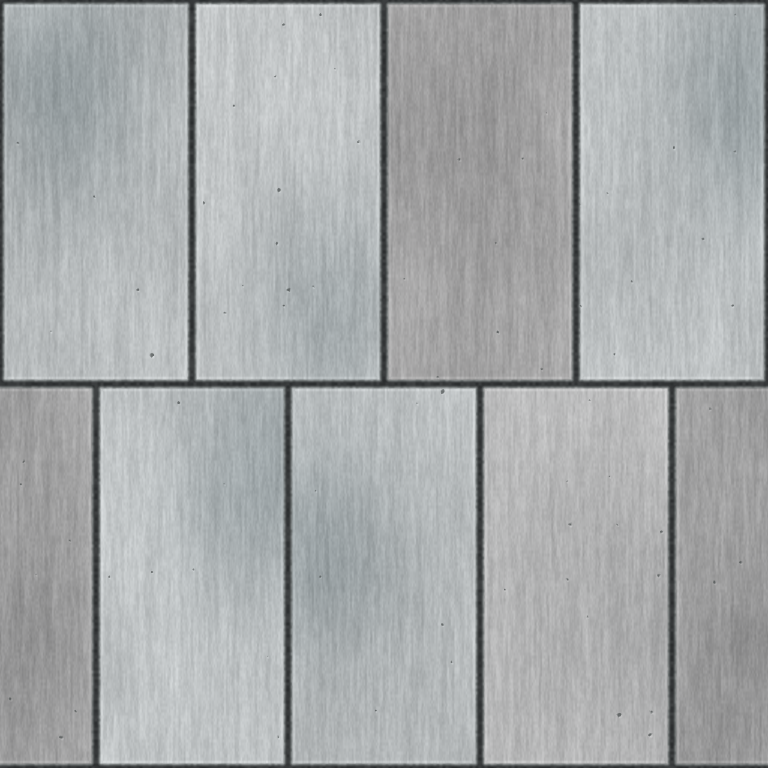
Give the GLSL for this texture, as a WebGL 1 fragment shader.

```glsl
precision highp float;
// Brushed metal panels, four across and two down, in a half-step running bond.
// Each panel gets its own tone and smudge; stretched noise makes the brushing,
// and a rounded box distance shapes the dark joints and their pale bevels.

uniform vec2 u_resolution;

float hash(vec2 p) {
  vec3 q = fract(vec3(p.xyx) * 0.1031);
  q += dot(q, q.yzx + 33.33);
  return fract((q.x + q.y) * q.z);
}

// Value noise in 0..1 that wraps after the given number of cells
float noise(vec2 uv, vec2 cells, float seed) {
  vec2 p = uv * cells;
  vec2 i = floor(p);
  vec2 f = fract(p);
  f = f * f * (3.0 - 2.0 * f);
  vec2 a = mod(i, cells) + seed;
  vec2 b = mod(i + 1.0, cells) + seed;
  return mix(mix(hash(a), hash(vec2(b.x, a.y)), f.x),
             mix(hash(vec2(a.x, b.y)), hash(b), f.x), f.y);
}

// Component of v chosen by column number
float pick(vec4 v, float column) {
  return dot(v, vec4(equal(vec4(0.0, 1.0, 2.0, 3.0), vec4(column))));
}

// Fine vertical streaks, centred on zero
float brushing(vec2 uv, float seed) {
  return 0.060 * (noise(uv, vec2(300.0, 18.0), seed) - 0.5)
       + 0.055 * (noise(uv, vec2(420.0, 64.0), seed + 17.0) - 0.5)
       + 0.035 * (noise(uv, vec2(110.0, 5.0), seed + 31.0) - 0.5)
       + 0.045 * (noise(uv, vec2(512.0, 256.0), seed + 47.0) - 0.5);
}

// Sparse pits: x is the dark pit, y the pale lip beside it
vec2 pits(vec2 uv, float px) {
  vec2 cell = floor(uv * 18.0);
  vec2 centre = 0.15 + 0.7 * vec2(hash(cell + 3.1), hash(cell + 57.7));
  vec2 d = (fract(uv * 18.0) - centre) / 18.0;
  float present = step(0.72, hash(cell + 91.3));
  float size = mix(0.0008, 0.0026, pow(hash(cell + 23.9), 3.0));
  float ragged = 0.0022 * (noise(uv, vec2(400.0), 5.0) - 0.5);
  float pit = 1.0 - smoothstep(-px, px, length(d) + ragged - size);
  float lip = 1.0 - smoothstep(-px, px, length(d + vec2(-0.001, 0.002)) - size);
  return present * vec2(pit, lip * (1.0 - pit));
}

void main() {
  vec2 uv = gl_FragCoord.xy / u_resolution;
  float px = 1.0 / min(u_resolution.x, u_resolution.y);

  // Panel layout: the lower row is shifted by half a panel
  float upper = step(0.5, uv.y);
  vec2 grid = vec2(uv.x * 4.0 - 0.5 * (1.0 - upper), uv.y * 2.0);
  float column = mod(floor(grid.x), 4.0);
  vec2 local = fract(grid);
  float seed = 13.0 * column + 71.0 * upper;

  // Distance inward from the joint centre, with rounded corners
  vec2 corner = abs(local - 0.5) * vec2(0.25, 0.5) - vec2(0.125, 0.25) + 0.007;
  float inset = 0.007 - length(max(corner, 0.0)) - min(max(corner.x, corner.y), 0.0);

  // Tone, warmth and smudge of each panel
  float tone = mix(pick(vec4(0.755, 0.735, 0.725, 0.625), column),
                   pick(vec4(0.735, 0.765, 0.645, 0.755), column), upper);
  float warmth = mix(pick(vec4(0.0, 0.0, 0.8, 0.9), column),
                     pick(vec4(0.0, 0.1, 1.0, 0.0), column), upper);
  vec2 spot = mix(vec2(pick(vec4(0.92, 0.2, 0.95, 0.5), column),
                       pick(vec4(0.78, 0.6, 0.35, 0.25), column)),
                  vec2(pick(vec4(0.3, 0.75, 0.35, 0.88), column),
                       pick(vec4(0.77, 0.18, 0.6, 0.72), column)), upper);
  float cloud = noise(uv, vec2(8.0, 6.0), seed) - 0.5;
  vec2 away = (local - spot) * vec2(2.3, 3.3) + 0.35 * cloud;
  float smudge = exp(-dot(away, away)) * (1.0 - 0.65 * warmth);

  // Brushed surface with broad cloudy shading
  float light = tone - 0.125 * smudge + 0.055 * cloud
              + 0.035 * (noise(uv, vec2(14.0, 7.0), seed + 9.0) - 0.5)
              + brushing(uv, seed);
  vec3 tint = mix(vec3(-0.012, 0.004, 0.009), vec3(0.002, 0.0, 0.001), warmth);
  vec3 color = light + tint * (1.0 + smudge);

  // Scattered pits
  vec2 wear = pits(uv, px);
  color = mix(color, vec3(0.30, 0.32, 0.32), 0.75 * wear.x);
  color += 0.07 * wear.y;

  // Pale bevel around each panel, then the grainy dark joint
  float bevel = exp(-pow((inset - 0.0080) / 0.0017, 2.0));
  color += 0.055 * bevel;
  float grit = noise(uv, vec2(256.0), 83.0) - 0.5;
  vec3 joint = mix(vec3(0.205, 0.215, 0.22), vec3(0.42, 0.44, 0.44),
                   smoothstep(0.0010, 0.0050, inset)) + 0.09 * grit;
  float edge = inset + 0.0006 * grit;
  color = mix(joint, color, smoothstep(0.0035, 0.0058 + px, edge));

  gl_FragColor = vec4(clamp(color, 0.0, 1.0), 1.0);
}
```
